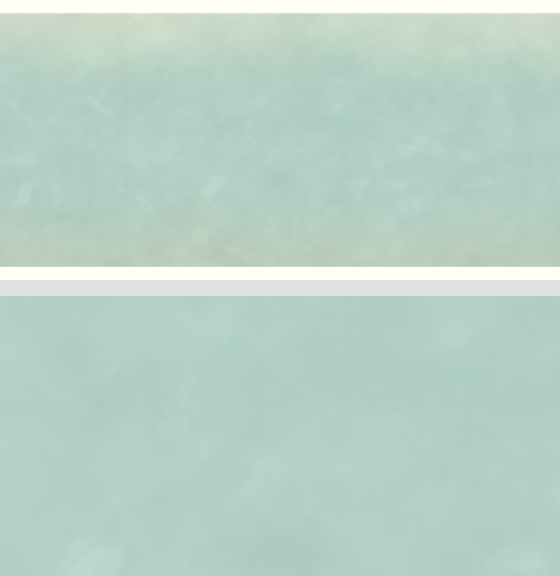
Top, the full canvas; bottom, a detail of the centre.
Give the GLSL for this texture, as a Shadertoy shader.

```glsl
// Pale sea-green painted band with soft, scattered brush strokes between ivory margins.

const vec3 IVORY = vec3(1.0, 1.0, 0.955);
const vec3 SEA_GREEN = vec3(0.694, 0.812, 0.766);
const vec3 WARM_TOP = vec3(0.800, 0.858, 0.785);
const vec3 SAGE_BOTTOM = vec3(0.722, 0.800, 0.735);
const vec3 STROKE_TINT = vec3(1.0, 0.82, 0.86);
const float MARGIN = 0.047;

float hash(vec2 p) {
    return fract(sin(dot(p, vec2(127.1, 311.7))) * 43758.5453);
}

float noise(vec2 p) {
    vec2 cell = floor(p);
    vec2 f = fract(p);
    f = f * f * (3.0 - 2.0 * f);
    float low = mix(hash(cell), hash(cell + vec2(1, 0)), f.x);
    float high = mix(hash(cell + vec2(0, 1)), hash(cell + vec2(1, 1)), f.x);
    return mix(low, high, f.y);
}

float fbm(vec2 p) {
    float sum = 0.0;
    float weight = 0.5;
    for (int i = 0; i < 4; i++) {
        sum += weight * noise(p);
        p = mat2(1.6, 1.2, -1.2, 1.6) * p + 7.3;
        weight *= 0.5;
    }
    return sum;
}

mat2 rotation(float angle) {
    float c = cos(angle);
    float s = sin(angle);
    return mat2(c, -s, s, c);
}

// One bristled dab, lying along x, with a ragged outline.
float dab(vec2 p, vec2 halfSize, float seed) {
    p.y += 0.25 * p.x * p.x * (hash(vec2(seed, 4.0)) - 0.5);
    vec2 q = p / halfSize;
    float ragged = 0.5 * (noise(p * 9.0 + seed) - 0.5);
    float mask = 1.0 - smoothstep(0.55, 1.1, pow(dot(q * q, q * q), 0.25) + ragged);
    float bristles = noise(vec2(p.x * 2.5, p.y * 24.0) + seed);
    return mask * mix(0.35, 1.0, bristles);
}

// Signed tone of randomly turned dabs, one per grid cell.
float strokeLayer(vec2 p, float density, float seed) {
    p = p * density + seed;
    vec2 home = floor(p);
    float tone = 0.0;
    for (int y = -1; y <= 1; y++) {
        for (int x = -1; x <= 1; x++) {
            vec2 id = home + vec2(x, y);
            float a = hash(id + 1.7);
            float b = hash(id + 5.3);
            float c = hash(id + 9.1);
            vec2 center = id + 0.2 + 0.6 * vec2(a, b);
            vec2 halfSize = vec2(mix(0.25, 0.68, b), mix(0.07, 0.23, c));
            float angle = mix(-0.9, 1.5, hash(id + 13.9));
            float strength = mix(-0.35, 0.6, a) + 0.7 * pow(c, 8.0);
            tone += strength * dab(rotation(angle) * (p - center), halfSize, 40.0 * b);
        }
    }
    return tone;
}

// Vertical wash: warm at the top, sea green in the middle, sage at the foot.
vec3 wash(float height, float drift) {
    float h = height + 0.16 * (drift - 0.47);
    vec3 color = mix(SAGE_BOTTOM, SEA_GREEN, smoothstep(0.06, 0.33, h));
    return mix(color, WARM_TOP, smoothstep(0.68, 0.95, h));
}

void mainImage(out vec4 fragColor, in vec2 fragCoord) {
    vec2 p = fragCoord / iResolution.y;
    float pixel = 1.0 / iResolution.y;

    // Cloudy underpainting
    vec3 color = wash(p.y, fbm(p * 4.0));
    color += 0.045 * (fbm(p * 9.0 + 20.0) - 0.47);
    color += 0.025 * (fbm(p * 28.0 + 50.0) - 0.47);

    // Broad, medium and fine brush strokes
    vec2 warped = p + 0.02 * vec2(noise(p * 12.0), noise(p * 12.0 + 31.0));
    float tone = 0.022 * strokeLayer(warped, 4.5, 3.0);
    tone += 0.040 * strokeLayer(warped, 7.5, 17.0);
    tone += 0.026 * strokeLayer(warped, 13.0, 41.0);
    color += tone * STROKE_TINT;

    // Faint vertical seam where two sheets meet
    float seamX = p.x - 0.458;
    color += 0.008 * smoothstep(-pixel, pixel, seamX) * exp(-max(seamX, 0.0) * 9.0);

    // Ivory margins
    float inset = 0.5 - MARGIN - abs(p.y - 0.5);
    color = mix(IVORY, color, smoothstep(-pixel, pixel, inset));
    fragColor = vec4(color, 1.0);
}
```
